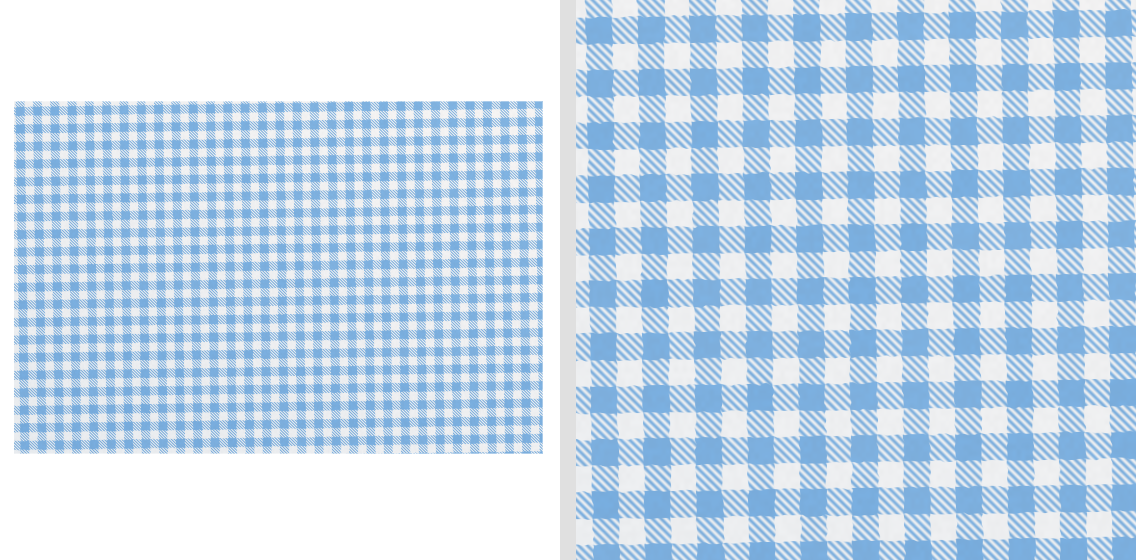
Left, the full canvas; right, a detail of the centre.
Write a Shadertoy shader that draws this texture.

```glsl
const vec3 PAPER = vec3(1.0);
const vec3 WHITE_YARN = vec3(0.935, 0.938, 0.943);
const vec3 BLUE_YARN = vec3(0.485, 0.685, 0.870);
const vec2 CLOTH_MIN = vec2(0.025, 0.190);
const vec2 CLOTH_MAX = vec2(0.969, 0.819);
const vec2 REPEAT = vec2(0.0309, 0.0314);   // size of one check repeat
const vec2 ANCHOR = vec2(0.5365, 0.3685);   // centre of one blue check
const float TILT = 0.014;                   // rotation of the weave, radians
const float BAND_HALF = 0.255;              // half band width, in repeats
const float TWILL_LINES = 6.0;              // diagonal lines per repeat
const float TWILL_CONTRAST = 0.46;
const float THREADS = 9.0;                  // threads per repeat
const float EDGE_WOBBLE = 0.05;
const float YARN_GRAIN = 0.035;
const float DYE_VARIATION = 0.05;
const float LIGHT_FALLOFF = 0.05;
const float TAU = 6.2831853;

float hash(vec2 p) {
    return fract(sin(dot(p, vec2(127.1, 311.7))) * 43758.5453);
}

float noise(vec2 p) {
    vec2 i = floor(p), f = fract(p);
    f = f * f * (3.0 - 2.0 * f);
    return mix(mix(hash(i), hash(i + vec2(1, 0)), f.x),
               mix(hash(i + vec2(0, 1)), hash(i + vec2(1, 1)), f.x), f.y);
}

// Signed distance to an axis-aligned rectangle
float rectangle(vec2 p, vec2 lo, vec2 hi) {
    vec2 d = abs(p - 0.5 * (lo + hi)) - 0.5 * (hi - lo);
    return length(max(d, 0.0)) + min(max(d.x, d.y), 0.0);
}

vec3 gingham(vec2 uv, float pixel) {
    // Rotated weave coordinates, one unit per repeat
    float c = cos(TILT), s = sin(TILT);
    vec2 p = uv - ANCHOR;
    vec2 weave = vec2(c * p.x + s * p.y, c * p.y - s * p.x) / REPEAT;
    vec2 thread = weave * THREADS;

    // Blue warp and weft bands with slightly uneven edges
    vec2 wobble = vec2(noise(thread), noise(thread + 37.0)) - 0.5;
    vec2 d = abs(fract(weave + 0.5) - 0.5) + EDGE_WOBBLE * wobble;
    vec2 soft = 0.8 * pixel / REPEAT;
    vec2 band = 1.0 - smoothstep(BAND_HALF - soft, BAND_HALF + soft, d);

    // Twill diagonals choose which yarn lies on top
    float phase = TAU * TWILL_LINES * (weave.x + weave.y);
    float twill = 0.5 + TWILL_CONTRAST * sin(phase);
    float blue = mix(band.x, band.y, twill);

    // Uneven dye per check and fine yarn grain
    float dye = hash(floor(weave + 0.5)) - 0.5;
    float grain = noise(thread * vec2(1.3, 1.0) + 11.0) - 0.5;
    blue *= 1.0 + DYE_VARIATION * dye + 2.0 * YARN_GRAIN * grain;
    vec3 color = mix(WHITE_YARN, BLUE_YARN, blue);
    color += YARN_GRAIN * grain * mix(0.5, 1.0, blue);

    // Soft light, a little dimmer towards the lower left
    float light = dot(uv - 0.5, vec2(0.35, 0.65));
    return color * (1.0 + LIGHT_FALLOFF * light * vec3(1.6, 1.0, 0.5));
}

void mainImage(out vec4 fragColor, in vec2 fragCoord) {
    vec2 uv = fragCoord / iResolution.xy;
    float pixel = 1.0 / iResolution.y;
    float edge = rectangle(uv, CLOTH_MIN, CLOTH_MAX);
    float cloth = 1.0 - smoothstep(-0.6 * pixel, 0.6 * pixel, edge);
    fragColor = vec4(mix(PAPER, gingham(uv, pixel), cloth), 1.0);
}
```
